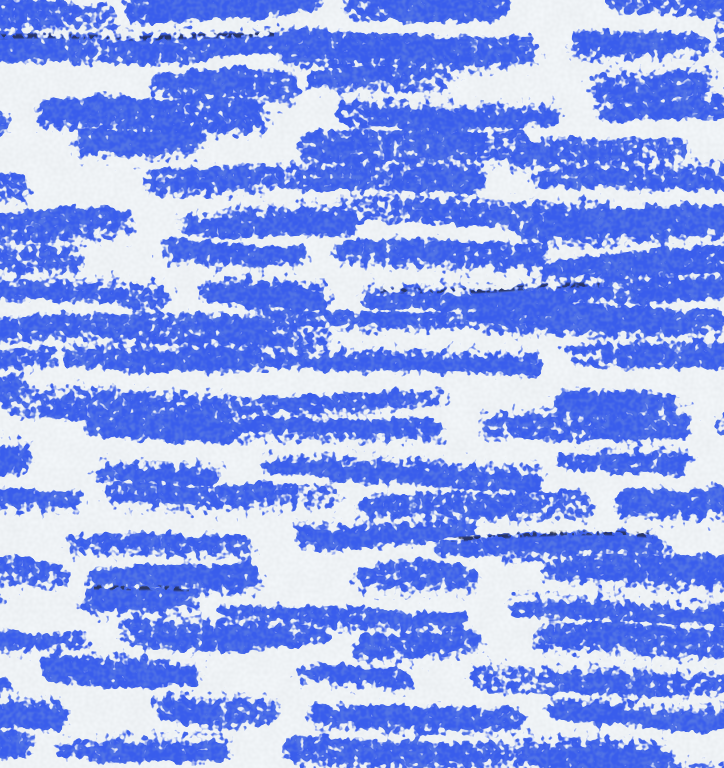
Give the GLSL for this texture, as a Shadertoy shader.

```glsl
// Blue wax crayon dashes, roughly level, rubbed over toothy white paper.
// Each grid cell holds one jittered capsule stroke; its pressure field is
// broken up by fine gradient noise, so that grains of paper show through.

#define ROW_PITCH 0.046
#define CELL_WIDTH 0.30
#define STROKE_RADIUS 0.0160
#define STROKE_TILT 0.11
#define GRAIN_SCALE 98.0
#define GRAIN_SOFTNESS 0.24
#define CRISP_EDGE 0.007
#define DRY_EDGE 0.019
#define PAPER vec3(0.935, 0.950, 0.962)
#define DEEP_BLUE vec3(0.225, 0.365, 0.925)
#define WORN_BLUE vec3(0.36, 0.49, 0.885)
#define SOOT vec3(0.13, 0.15, 0.23)

// Integer hash of a lattice cell, giving two values from 0 to 1
vec2 hash2(vec2 cell, int seed) {
    uvec2 k = uvec2(ivec2(cell)) * uvec2(1597u, 3571u) + uint(seed) * 7919u;
    k = (k ^ (k.yx >> 3u)) * 747796u + 28913u;
    k = (k ^ (k.yx >> 7u)) * 277803u + 15731u;
    k ^= k.yx >> 11u;
    k *= 60493u;
    k ^= k >> 15u;
    return vec2(k & 65535u) / 65535.0;
}

float cornerSlope(vec2 cell, vec2 offset) {
    float angle = 6.28318 * hash2(cell, 9).x;
    return dot(vec2(cos(angle), sin(angle)), offset);
}

float gradientNoise(vec2 p) {
    vec2 cell = floor(p), f = p - cell;
    vec2 s = f * f * f * (f * (f * 6.0 - 15.0) + 10.0);
    vec2 e = vec2(1.0, 0.0);
    float low = mix(cornerSlope(cell, f), cornerSlope(cell + e.xy, f - e.xy), s.x);
    float high = mix(cornerSlope(cell + e.yx, f - e.yx), cornerSlope(cell + e.xx, f - e.xx), s.x);
    return mix(low, high, s.y);
}

// One stroke: x is the wax load (zero at the edge), y the soot on its upper rim
vec2 stroke(vec2 p, vec2 cell, float roughness, float patch_) {
    vec2 jitter = hash2(cell, 1) - 0.5;
    vec2 size = hash2(cell, 2);
    vec2 shape = hash2(cell, 3) - 0.5;
    vec2 touch = hash2(cell, 4);
    vec2 center = (cell + 0.5) * vec2(CELL_WIDTH, ROW_PITCH);
    center.x += 0.5 * CELL_WIDTH * hash2(vec2(cell.y, 5.0), 5).x;
    center += jitter * vec2(0.13, 0.023);
    float crowding = smoothstep(0.45, 1.0, center.y);

    // Tilted, slightly bowed spine with a tapering capsule around it
    float halfLength = mix(0.065, 0.185, size.x) * (1.0 + 0.12 * crowding);
    vec2 q = p - center;
    float along = q.x / halfLength;
    q.y -= STROKE_TILT * shape.x * q.x + 0.010 * shape.y * min(along * along, 1.3);
    float radius = STROKE_RADIUS * mix(0.72, 1.28, size.y) * (1.0 + 0.22 * crowding);
    radius *= 1.0 - 0.28 * smoothstep(0.2, 1.0, along * sign(shape.y));
    float beyond = max(abs(q.x) - halfLength + 0.6 * radius, 0.0);
    float dist = length(vec2(beyond, q.y)) - radius + roughness;

    // One flank is crisp, the other crumbles
    float side = touch.x < 0.5 ? -1.0 : 1.0;
    float dryness = smoothstep(-1.0, 1.0, side * q.y / radius);
    float softness = mix(CRISP_EDGE, DRY_EDGE, dryness);
    float pressure = mix(0.38, 0.95, touch.y) + patch_;
    pressure -= 0.25 * smoothstep(0.3, 1.0, -along * side);
    float load = min(-dist / softness, max(pressure, 0.08));

    float rim = 1.0 - smoothstep(0.001, 0.005, abs(q.y - 0.9 * radius));
    float soot = rim * step(0.94, hash2(cell, 6).x) * step(abs(along), 0.9);
    return vec2(load, soot);
}

void mainImage(out vec4 fragColor, in vec2 fragCoord) {
    vec2 p = fragCoord / iResolution.y;

    // Hand wobble, edge raggedness, pressure patches and paper tooth
    vec2 hand = p + vec2(0.0, 0.007 * gradientNoise(p * vec2(7.0, 9.0)));
    float roughness = 0.006 * gradientNoise(p * vec2(34.0, 46.0));
    float patch_ = 0.65 * gradientNoise(p * vec2(11.0, 17.0) + 31.0);
    float coarse = gradientNoise(p * GRAIN_SCALE);
    float fine = gradientNoise(p * GRAIN_SCALE * 1.93 + 17.0);
    float tooth = 1.05 * coarse + 0.75 * fine;

    // Heaviest wax among the nearby strokes
    float row = floor(hand.y / ROW_PITCH);
    vec2 wax = vec2(-9.0, 0.0);
    for (int j = -1; j <= 1; j++) {
        float y = row + float(j);
        float shift = 0.5 * hash2(vec2(y, 5.0), 5).x;
        float column = floor(hand.x / CELL_WIDTH - shift);
        for (int i = -1; i <= 1; i++) {
            wax = max(wax, stroke(hand, vec2(column + float(i), y), roughness, patch_));
        }
    }

    // Wax catches on the high grains of the paper
    float ink = smoothstep(-GRAIN_SOFTNESS, GRAIN_SOFTNESS, wax.x + tooth);
    float wear = smoothstep(-0.3, 0.5, 0.6 * fine - 0.5 * coarse + 0.25 * gradientNoise(p * 23.0));
    vec3 paper = PAPER + 0.022 * fine + 0.012 * gradientNoise(p * 31.0);
    vec3 color = mix(paper, mix(DEEP_BLUE, WORN_BLUE, 0.75 * wear), ink);

    // Sparse dark crumbs on a few upper rims
    float crumbs = wax.y * smoothstep(0.02, 0.3, tooth + 0.4 * patch_);
    color = mix(color, SOOT, 0.75 * crumbs);
    fragColor = vec4(clamp(color, 0.0, 1.0), 1.0);
}
```
